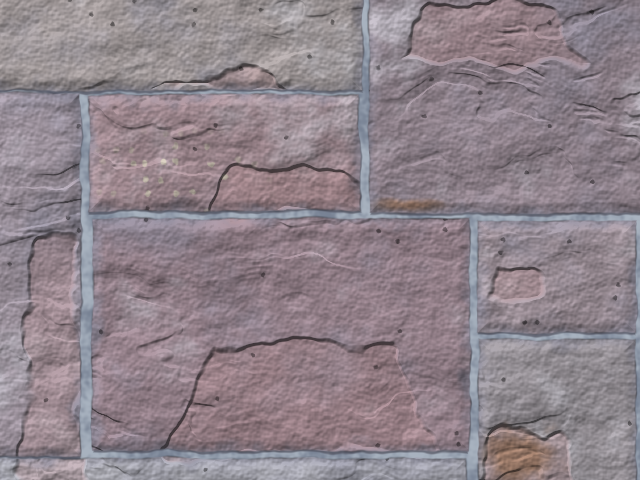
This texture is drawn by a Shadertoy shader. Its source:

```glsl
// Weathered pink sandstone ashlar wall with pale blue-grey mortar joints.

const int BLOCK_COUNT = 9;
const int FLAKE_COUNT = 7;
const int STAIN_COUNT = 2;

// Block bounds (left, bottom, right, top) in canvas heights
const vec4 BLOCKS[BLOCK_COUNT] = vec4[BLOCK_COUNT](
    vec4(-0.2, 0.812, 0.755, 1.2), vec4(0.769, 0.556, 1.6, 1.2),
    vec4(-0.2, 0.050, 0.168, 0.807), vec4(0.186, 0.561, 0.748, 0.803),
    vec4(0.193, 0.061, 0.979, 0.545), vec4(0.995, 0.307, 1.326, 0.540),
    vec4(0.997, -0.2, 1.325, 0.293), vec4(-0.2, -0.2, 0.973, 0.045),
    vec4(1.338, -0.2, 1.6, 0.540));
const vec3 TINTS[BLOCK_COUNT] = vec3[BLOCK_COUNT](
    vec3(0.60, 0.57, 0.57), vec3(0.54, 0.49, 0.525),
    vec3(0.59, 0.55, 0.59), vec3(0.59, 0.505, 0.53),
    vec3(0.56, 0.485, 0.52), vec3(0.59, 0.54, 0.57),
    vec3(0.55, 0.53, 0.55), vec3(0.63, 0.63, 0.66),
    vec3(0.55, 0.55, 0.58));

// Split-off faces and rust stains (centre, half size)
const vec4 FLAKES[FLAKE_COUNT] = vec4[FLAKE_COUNT](
    vec4(0.634, 0.165, 0.23, 0.115), vec4(1.073, 0.413, 0.048, 0.035),
    vec4(1.10, 0.02, 0.09, 0.08), vec4(0.115, 0.24, 0.05, 0.26),
    vec4(1.02, 0.93, 0.16, 0.06), vec4(0.60, 0.60, 0.14, 0.045),
    vec4(0.45, 0.828, 0.13, 0.022));
const vec4 STAINS[STAIN_COUNT] = vec4[STAIN_COUNT](
    vec4(0.85, 0.572, 0.09, 0.018), vec4(1.08, 0.05, 0.10, 0.07));

const vec3 FRESH_STONE = vec3(0.62, 0.49, 0.50);
const vec3 PATINA = vec3(0.48, 0.48, 0.54);
const vec3 BLOOM = vec3(0.66, 0.66, 0.69);
const vec3 RUST = vec3(0.58, 0.42, 0.30);
const vec3 LICHEN = vec3(0.70, 0.68, 0.61);
const vec3 MORTAR_DARK = vec3(0.47, 0.51, 0.58);
const vec3 MORTAR_LIGHT = vec3(0.66, 0.70, 0.75);
const vec3 CREVICE = vec3(0.29, 0.29, 0.34);
const vec2 LIGHT = vec2(-0.45, 0.89);
const float SHADE_GAIN = 0.62;
const float SLOPE_STEP = 0.002;

vec2 hash2(vec2 p) {
    p = vec2(dot(p, vec2(127.1, 311.7)), dot(p, vec2(269.5, 183.3)));
    return fract(sin(p) * 43758.5);
}

float corner(vec2 cell, vec2 f, vec2 o) {
    return dot(hash2(cell + o) * 2.0 - 1.0, f - o);
}

float gradNoise(vec2 p) {
    vec2 c = floor(p), f = fract(p), u = f * f * f * (f * (f * 6.0 - 15.0) + 10.0);
    float low = mix(corner(c, f, vec2(0)), corner(c, f, vec2(1, 0)), u.x);
    float high = mix(corner(c, f, vec2(0, 1)), corner(c, f, vec2(1)), u.x);
    return 1.4 * mix(low, high, u.y);
}

float fbm(vec2 p) {
    float sum = 0.0, amp = 0.55;
    for (int i = 0; i < 4; i++) {
        sum += amp * gradNoise(p);
        p = mat2(1.6, 1.2, -1.2, 1.6) * p + 7.3;
        amp *= 0.5;
    }
    return sum;
}

float boxDistance(vec2 q, vec2 halfSize) {
    vec2 d = abs(q) - halfSize;
    return length(max(d, 0.0)) + min(max(d.x, d.y), 0.0);
}

float blockDistance(vec2 p, vec4 b) {
    return boxDistance(p - 0.5 * (b.xy + b.zw), 0.5 * (b.zw - b.xy));
}

// Distance to the closest block, and its index
float wallDistance(vec2 p, out int id) {
    float best = 9.0;
    for (int i = 0; i < BLOCK_COUNT; i++) {
        float d = blockDistance(p, BLOCKS[i]);
        if (d < best) { best = d; id = i; }
    }
    return best;
}

// Distance to the split faces, wider at the foot and ragged
float flakeDistance(vec2 p) {
    float best = 9.0, ragged = 0.035 * gradNoise(p * 9.0) + 0.009 * gradNoise(p * 34.0);
    for (int i = 0; i < FLAKE_COUNT; i++) {
        vec2 q = p - FLAKES[i].xy, h = FLAKES[i].zw;
        q.x *= 1.0 + 0.2 * clamp(q.y / h.y, -1.0, 1.0);
        best = min(best, boxDistance(q, h - 0.012) - 0.012);
    }
    return best + ragged;
}

// Surface height: swells, bedding ledges, split faces, sandy grain
float relief(vec2 p, vec2 seed, vec4 block) {
    vec2 s = p + seed;
    float swell = fbm(s * 3.5);
    float bed = fbm(s * vec2(2.5, 9.0) + 1.2 * swell);
    float ledge = smoothstep(-0.04, 0.04, bed) * smoothstep(-0.05, 0.3, gradNoise(s * 2.7 + 4.0));
    float grain = 0.0011 * gradNoise(p * 115.0) + 0.0016 * gradNoise(p * 52.0);
    float pillow = 0.005 * smoothstep(0.0, 0.025, -blockDistance(p, block));
    float split = 0.008 * smoothstep(-0.006, 0.005, flakeDistance(p));
    return 0.028 * swell + 0.0035 * ledge + 0.007 * bed + grain + pillow + split;
}

// Round marks, one per jittered cell, kept by chance
float scatter(vec2 p, float cells, float chance) {
    vec2 g = p * cells, r = hash2(floor(g)), at = 0.3 + 0.4 * r;
    float d = length(fract(g) - at) + 0.12 * gradNoise(g * 4.0);
    return step(hash2(floor(g) + 17.0).x, chance) * smoothstep(0.26, 0.12, d);
}

void mainImage(out vec4 fragColor, in vec2 fragCoord) {
    vec2 p = fragCoord / iResolution.y;
    float pixel = 1.0 / iResolution.y;
    vec2 jag = 0.005 * vec2(gradNoise(p * 13.0), gradNoise(p * 13.0 + 31.0))
             + 0.002 * vec2(gradNoise(p * 47.0), gradNoise(p * 47.0 + 31.0));
    int id, above;
    float edge = wallDistance(p + jag, id);
    float overhang = wallDistance(p + jag * 1.6 + vec2(-0.001, 0.005), above);
    vec2 seed = 20.0 * hash2(vec2(float(id), 3.0));

    // Directional shading from the slope of the surface
    float h = relief(p, seed, BLOCKS[id]);
    vec2 slope = vec2(relief(p + vec2(SLOPE_STEP, 0), seed, BLOCKS[id]),
                      relief(p + vec2(0, SLOPE_STEP), seed, BLOCKS[id])) - h;
    float shade = clamp(1.0 - SHADE_GAIN * dot(slope / SLOPE_STEP, LIGHT), 0.45, 1.22);

    // Stone colour: patina, pale bloom, fresh faces, rust
    float cloud = fbm(p * 3.0 + seed + 5.0), fine = fbm(p * 16.0 + seed);
    vec3 stone = TINTS[id];
    stone = mix(stone, PATINA, 0.6 * smoothstep(0.0, 0.5, cloud + 0.3 * fine));
    stone = mix(stone, BLOOM, 0.6 * smoothstep(0.02, 0.5, -cloud + 0.4 * fine));
    stone = mix(stone, FRESH_STONE, 0.4 * smoothstep(0.004, -0.006, flakeDistance(p)));
    for (int i = 0; i < STAIN_COUNT; i++) {
        float d = length((p - STAINS[i].xy) / STAINS[i].zw) + 0.8 * fine;
        stone = mix(stone, RUST, 0.6 * smoothstep(1.1, 0.3, d));
    }
    float film = smoothstep(0.035, 0.0, -edge + 0.05 * fine + 0.012);
    stone = mix(stone, PATINA, 0.65 * film);

    // Lichen dots on one block, small pits everywhere
    float dotZone = smoothstep(0.24, 0.08, length((p - vec2(0.37, 0.635)) * vec2(1.0, 2.0)));
    if (id == 3) stone = mix(stone, LICHEN, 0.75 * dotZone * scatter(p, 31.0, 0.5));
    stone *= 1.0 - 0.4 * scatter(p + 0.37, 42.0, 0.025);
    stone *= shade * (1.0 + 0.12 * fine);

    // Mortar, shadowed below each block
    float wear = fbm(p * 11.0 + 2.0) + 0.25 * gradNoise(p * 90.0);
    vec3 mortar = mix(MORTAR_DARK, MORTAR_LIGHT, smoothstep(-0.45, 0.3, wear));
    mortar = mix(mortar, CREVICE, 0.65 * smoothstep(0.002, -0.003, overhang));

    float joint = smoothstep(-pixel, pixel, edge);
    float rim = 0.25 * smoothstep(0.004, 0.0, abs(edge)) * smoothstep(-0.2, 0.3, fine);
    fragColor = vec4(mix(stone, mortar, joint) * (1.0 - rim), 1.0);
}
```
